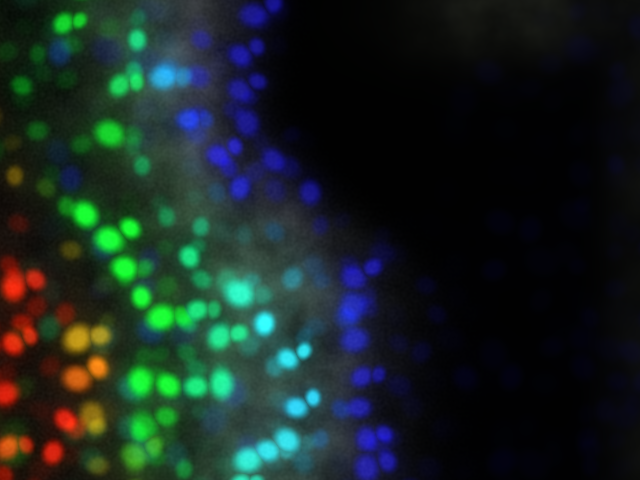
Reproduce this background procedurally as a Shadertoy shader.

```glsl
const vec3 RED = vec3(0.86, 0.07, 0.0);
const vec3 AMBER = vec3(0.72, 0.55, 0.02);
const vec3 GREEN = vec3(0.02, 0.92, 0.12);
const vec3 AQUA = vec3(0.03, 0.86, 0.46);
const vec3 CYAN = vec3(0.10, 0.80, 0.84);
const vec3 AZURE = vec3(0.05, 0.40, 0.92);
const vec3 BLUE = vec3(0.07, 0.05, 0.72);
const vec3 HAZE = vec3(0.20, 0.215, 0.17);
const vec3 NIGHT = vec3(0.004, 0.005, 0.004);
const float SPOT_RADIUS = 0.028;
const float STRAND_JITTER = 0.008;
const float SCATTER_LIGHT = 0.55;
const float HAZE_TINT = 0.08;
const float GRAIN = 0.035;

vec2 hash2(vec2 p) {
    p = vec2(dot(p, vec2(127.1, 311.7)), dot(p, vec2(269.5, 183.3)));
    return fract(sin(p) * 43758.5);
}

float gradientNoise(vec2 p) {
    vec2 i = floor(p), f = fract(p);
    vec2 w = f * f * f * (f * (f * 6.0 - 15.0) + 10.0);
    vec2 o = vec2(0.0, 1.0);
    float a = dot(hash2(i) * 2.0 - 1.0, f);
    float b = dot(hash2(i + o.yx) * 2.0 - 1.0, f - o.yx);
    float c = dot(hash2(i + o.xy) * 2.0 - 1.0, f - o.xy);
    float d = dot(hash2(i + o.yy) * 2.0 - 1.0, f - o.yy);
    return mix(mix(a, b, w.x), mix(c, d, w.x), w.y);
}

float fbm(vec2 p) {
    float sum = 0.0, gain = 0.6;
    for (int i = 0; i < 4; i++) {
        sum += gain * gradientNoise(p);
        p = p * 2.03 + 7.1;
        gain *= 0.5;
    }
    return sum;
}

// Relative depth into the lit side: 0 on its border, 1 at the left
float depthAt(vec2 p) {
    float border = mix(0.88, 0.56, smoothstep(0.35, 0.8, p.y));
    return (border - p.x) / border;
}

vec3 spectrum(vec2 p) {
    float depth = depthAt(p);
    float cool = depth - 0.13 * smoothstep(0.48, 0.65, p.y);
    float warmth = depth - 0.6 * max(p.y - 0.4, 0.0) + 0.2 * max(0.28 - p.y, 0.0);
    vec3 c = mix(BLUE, AZURE, smoothstep(0.14, 0.24, cool));
    c = mix(c, CYAN, smoothstep(0.21, 0.33, cool));
    c = mix(c, AQUA, smoothstep(0.36, 0.50, depth));
    c = mix(c, GREEN, smoothstep(0.52, 0.60, depth));
    c = mix(c, AMBER, smoothstep(0.69, 0.79, warmth));
    return mix(c, RED, smoothstep(0.815, 0.85, warmth));
}

// Soft oval disc with a wide halo
float spot(vec2 d, float radius, vec2 seed) {
    float angle = 6.283 * seed.x;
    vec2 axis = vec2(cos(angle), sin(angle));
    d = vec2(dot(d, axis), 1.18 * dot(d, vec2(-axis.y, axis.x)));
    float r = length(d) / radius;
    return 0.78 * smoothstep(1.3, 0.4, r) + 0.22 * exp(-0.45 * r * r);
}

// Spots strung along a quadratic curve, some with a smaller companion
vec3 strand(vec2 p, vec2 a, vec2 b, vec2 c, int count, float strength) {
    vec3 light = vec3(0.0);
    for (int i = 0; i < count; i++) {
        float t = float(i) / float(count - 1);
        vec2 center = mix(mix(a, b, t), mix(b, c, t), t);
        vec2 seed = hash2(a * 37.0 + float(i));
        center += STRAND_JITTER * (2.0 * seed - 1.0);
        float radius = SPOT_RADIUS * (0.85 + 0.4 * seed.y);
        vec2 shift = radius * vec2(1.3, 1.6 * seed.x - 0.8);
        float s = spot(p - center, radius, seed);
        float pair = spot(p - center - shift, 0.75 * radius, seed.yx);
        s = max(s, pair * smoothstep(0.25, 0.7, seed.x));
        light = max(light, strength * (s * spectrum(center) + 0.07 * strength * s * s * s));
    }
    return light;
}

// Dim out-of-focus spots in jittered cells
vec3 scatter(vec2 p, float size) {
    vec3 light = vec3(0.0);
    vec2 home = floor(p / size);
    for (int y = -1; y <= 1; y++)
    for (int x = -1; x <= 1; x++) {
        vec2 cell = home + vec2(x, y);
        vec2 seed = hash2(cell + 19.0);
        vec2 center = (cell + 0.15 + 0.7 * hash2(cell)) * size;
        float lit = smoothstep(-0.15, 0.2, depthAt(center)) + 0.25 * smoothstep(1.12, 1.24, center.x);
        float s = spot(p - center, size * (0.32 + 0.15 * seed.x), seed);
        light += SCATTER_LIGHT * lit * seed.y * seed.y * s * spectrum(center);
    }
    return light;
}

void mainImage(out vec4 fragColor, in vec2 fragCoord) {
    vec2 p = fragCoord / iResolution.y;
    float depth = depthAt(p), mottle = fbm(p * 9.0);

    // Haze on the lit side, in the upper right and along the right side
    float band = exp(-pow((depth - 0.36) / 0.3, 2.0));
    float haze = smoothstep(-0.12, 0.25, depth) * (0.2 + 0.75 * band);
    vec3 tint = HAZE_TINT * haze * spectrum(p);
    vec2 glow = (p - vec2(1.05, 0.97)) / vec2(0.19, 0.09);
    haze += 0.5 * exp(-dot(glow, glow)) + 0.2 * smoothstep(1.2, 1.36, p.x);
    vec3 color = NIGHT + (HAZE * haze + tint) * (1.0 + 1.2 * mottle);

    // Green and cyan strands
    vec3 s = strand(p, vec2(0.13, 0.957), vec2(0.314, 0.817), vec2(0.23, 0.714), 3, 0.8);
    s = max(s, strand(p, vec2(0.18, 0.549), vec2(0.262, 0.44), vec2(0.335, 0.332), 5, 1.0));
    s = max(s, strand(p, vec2(0.297, 0.2), vec2(0.38, 0.195), vec2(0.465, 0.195), 4, 0.95));
    s = max(s, strand(p, vec2(0.29, 0.925), vec2(0.387, 0.74), vec2(0.505, 0.612), 5, 0.85));
    s = max(s, strand(p, vec2(0.397, 0.47), vec2(0.394, 0.333), vec2(0.455, 0.297), 3, 0.9));
    s = max(s, strand(p, vec2(0.5, 0.38), vec2(0.6, 0.33), vec2(0.61, 0.155), 4, 1.0));
    s = max(s, strand(p, vec2(0.6, 0.08), vec2(0.53, 0.06), vec2(0.5, 0.0), 4, 0.95));
    // Blue strands
    s = max(s, strand(p, vec2(0.73, 0.42), vec2(0.76, 0.22), vec2(0.76, 0.02), 7, 0.75));
    s = max(s, strand(p, vec2(0.52, 0.965), vec2(0.42, 0.77), vec2(0.65, 0.6), 6, 0.65));
    // Warm strands
    s = max(s, strand(p, vec2(0.026, 0.4), vec2(0.02, 0.23), vec2(0.015, 0.07), 4, 0.8));
    s = max(s, strand(p, vec2(0.16, 0.287), vec2(0.155, 0.16), vec2(0.115, 0.06), 4, 0.9));
    s = max(s, strand(p, vec2(0.195, 0.13), vec2(0.356, 0.12), vec2(0.273, 0.047), 3, 0.6));

    // Spots cover the haze, so their colours stay pure
    vec3 light = s + (scatter(p, 0.062) + 0.7 * scatter(p + 3.0 * 0.083, 0.083)) * (1.0 - 0.8 * s.g);
    float cover = min(max(light.r, max(light.g, light.b)), 1.0);
    color = color * (1.0 - 0.85 * cover) + light;
    color += GRAIN * gradientNoise(p * 130.0) * smoothstep(-0.2, 0.2, depth);
    fragColor = vec4(clamp(color, 0.0, 1.0), 1.0);
}
```
